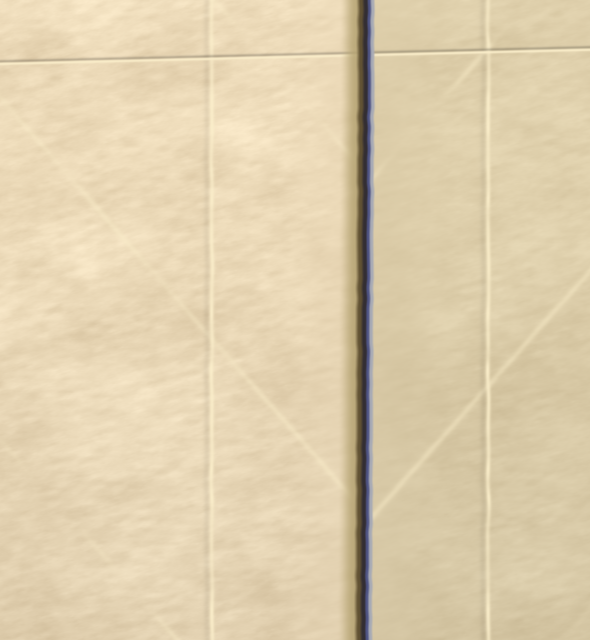
Give the GLSL for this texture, as a Shadertoy shader.

```glsl
// Two sheets of creased cream paper meeting at a dark vertical gap with a blue edge.

// Lengths are fractions of the canvas height
const vec3 LEFT_PAPER  = vec3(0.92, 0.85, 0.72);
const vec3 RIGHT_PAPER = vec3(0.86, 0.80, 0.66);
const vec3 OLIVE_SHADE = vec3(0.71, 0.64, 0.45);
const vec3 BROWN_SHADE = vec3(0.38, 0.32, 0.20);
const vec3 GAP_DARK    = vec3(0.20, 0.18, 0.20);
const vec3 BLUE_EDGE   = vec3(0.31, 0.33, 0.52);
const vec3 PALE_EDGE   = vec3(0.66, 0.67, 0.71);
const vec3 CREASE      = vec3(0.98, 0.93, 0.79);

const float GAP_X         = 0.578;  // right side of the gap at the bottom
const float GAP_LEAN      = 0.004;
const float FOLD_X        = 0.331;  // first vertical crease
const float FOLD_SPACING  = 0.432;
const float FOLD_WIDTH    = 0.0035;
const float CROSS_Y       = 0.900;  // horizontal crease at the left side
const float CROSS_SLOPE   = 0.024;
const float CROSS_WIDTH   = 0.0022;
const float DIAG_Y        = 0.190;  // diagonal crease height at the gap
const float DIAG_SLOPE    = 1.13;
const float DIAG_SPACING  = 0.53;
const float DIAG_WIDTH    = 0.005;
const float MOTTLE_AMOUNT = 0.13;
const float FIBRE_AMOUNT  = 0.10;

float hash(vec2 p) {
    return fract(sin(dot(p, vec2(127.1, 311.7))) * 43758.545);
}

float noise(vec2 p) {
    vec2 i = floor(p), f = fract(p);
    f = f * f * (3.0 - 2.0 * f);
    return mix(mix(hash(i), hash(i + vec2(1, 0)), f.x),
               mix(hash(i + vec2(0, 1)), hash(i + vec2(1, 1)), f.x), f.y);
}

float fbm(vec2 p) {
    float sum = 0.0, amp = 0.5;
    for (int i = 0; i < 4; i++) {
        sum += amp * noise(p);
        p = mat2(1.6, 1.2, -1.2, 1.6) * p + 7.3;
        amp *= 0.5;
    }
    return sum;
}

// Soft ridge around distance zero
float ridge(float d, float width) {
    return exp(-d * d / (width * width));
}

// Signed distance to the nearest of evenly spaced lines
float repeatLine(float x, float spacing) {
    return x - spacing * round(x / spacing);
}

vec3 paper(vec2 p, float fromGap) {
    bool isLeft = fromGap < 0.0;
    vec3 color = isLeft ? LEFT_PAPER : RIGHT_PAPER;

    // Mottling and slanted fibres, stronger on the left and away from the gap
    float strength = (isLeft ? 1.0 : 0.6) * smoothstep(0.0, 0.16, abs(fromGap));
    vec2 fibreP = vec2(p.x + 0.35 * p.y, p.y - 0.25 * p.x);
    float mottle = fbm(p * vec2(7.0, 10.0)) - 0.47;
    float fibre = fbm(fibreP * vec2(38.0, 105.0)) - 0.47;
    color += (MOTTLE_AMOUNT * mottle + FIBRE_AMOUNT * fibre) * mix(0.3, 1.0, strength)
           * vec3(0.9, 1.0, 1.1);
    color *= mix(0.97, 1.01, smoothstep(0.0, 0.8, p.y));

    // Diagonal creases, mirrored about the gap and partly worn away
    float diagonal = (p.y - DIAG_Y - DIAG_SLOPE * abs(fromGap)) / length(vec2(1.0, DIAG_SLOPE));
    float diagPitch = DIAG_SPACING / length(vec2(1.0, DIAG_SLOPE));
    float diagWear = smoothstep(0.2, 0.75, noise(p * 11.0 + 3.0));
    color = mix(color, CREASE, 0.42 * diagWear * ridge(repeatLine(diagonal, diagPitch), DIAG_WIDTH));

    // Vertical creases with a slight wobble and a faint shade beside them
    float wobble = 0.003 * (noise(vec2(p.x * 2.0, p.y * 24.0)) - 0.5);
    float fold = repeatLine(p.x - FOLD_X + wobble, FOLD_SPACING);
    float foldWear = mix(0.5, 0.95, noise(vec2(4.0, p.y * 45.0)));
    color *= 1.0 - 0.05 * ridge(fold + 0.008, 0.005);
    color = mix(color, CREASE, foldWear * ridge(fold, FOLD_WIDTH));

    // Horizontal crease with a thin shadow along its upper side
    float cross = p.y - CROSS_Y - CROSS_SLOPE * p.x;
    color *= 1.0 - 0.20 * ridge(cross - 0.004, 0.0025);
    return mix(color, CREASE, 0.9 * ridge(cross, CROSS_WIDTH));
}

void mainImage(out vec4 fragColor, in vec2 fragCoord) {
    vec2 p = fragCoord / iResolution.y;
    float pixel = 1.0 / iResolution.y;
    float rough = 0.0015 * (noise(vec2(1.0, p.y * 60.0)) - 0.5);
    float fromGap = p.x - GAP_X - GAP_LEAN * p.y + rough;

    vec3 color = paper(p, fromGap);

    // Shade deepening into the gap, then the blue and pale edge of the right sheet
    if (fromGap < 0.0) {
        color = mix(color, OLIVE_SHADE, 0.85 * smoothstep(-0.052, -0.026, fromGap));
        color = mix(color, BROWN_SHADE, smoothstep(-0.026, -0.018, fromGap));
        color = mix(color, GAP_DARK, smoothstep(-0.017, -0.011, fromGap));
        color = mix(color, BLUE_EDGE, smoothstep(-0.009, -0.005, fromGap));
    }
    float paleEdge = smoothstep(-0.003 - pixel, 0.0, fromGap)
                   * (1.0 - smoothstep(0.001, 0.004 + pixel, fromGap));
    color = mix(color, PALE_EDGE, paleEdge);

    fragColor = vec4(clamp(color, 0.0, 1.0), 1.0);
}
```
